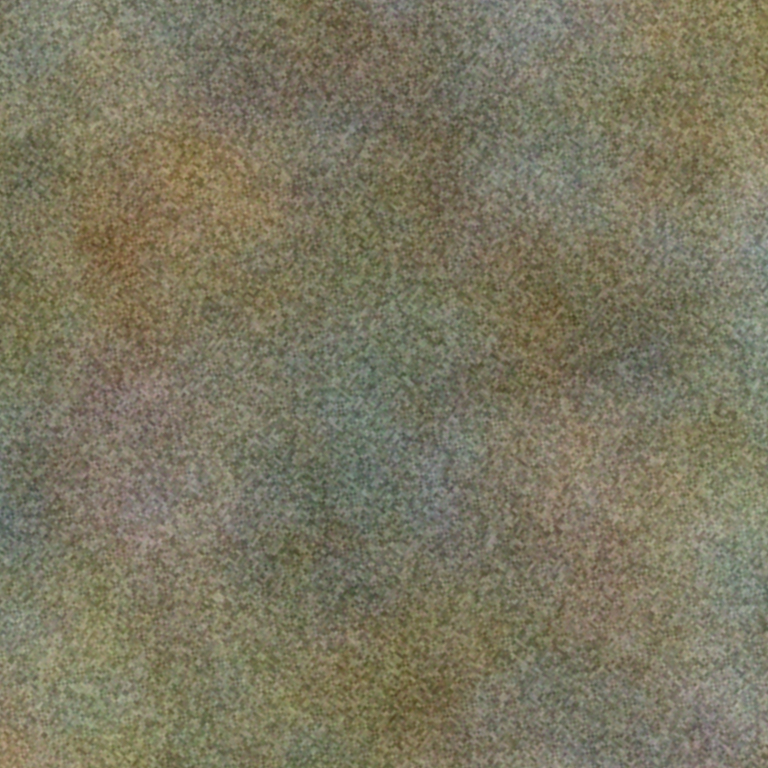
Reproduce this texture procedurally as a Shadertoy shader.

```glsl
const vec3 BASE_COLOR = vec3(0.499, 0.482, 0.395);
const vec3 TONE_SHIFT = vec3(0.25, 0.26, 0.25);    // dark to light
const vec3 WARM_SHIFT = vec3(0.06, -0.02, -0.25);  // slate to ochre
const vec3 RUST_SHIFT = vec3(0.09, -0.06, -0.03);  // moss to rust
const float CLOUD_SCALE = 3.8;
const int CLOUD_OCTAVES = 6;
const float CLOUD_GAIN = 0.66;
const float FINE_GRAIN_SCALE = 270.0;
const float COARSE_GRAIN_SCALE = 180.0;
const float GRAIN_CONTRAST = 0.235;
const float GRAIN_TINT = 0.05;
const mat2 OCTAVE_TURN = mat2(0.8, 0.6, -0.6, 0.8);

// Three independent random values per lattice point
vec3 hash3(vec2 p) {
    vec3 q = fract(p.xyx * vec3(0.1031, 0.1030, 0.0973));
    q += dot(q, q.yxz + 33.33);
    return fract((q.xxy + q.yzz) * q.zyx);
}

// Smooth value noise in three channels, centred on zero
vec3 noise3(vec2 p) {
    vec2 cell = floor(p);
    vec2 f = fract(p);
    f = f * f * (3.0 - 2.0 * f);
    vec3 low = mix(hash3(cell), hash3(cell + vec2(1.0, 0.0)), f.x);
    vec3 high = mix(hash3(cell + vec2(0.0, 1.0)), hash3(cell + 1.0), f.x);
    return mix(low, high, f.y) - 0.5;
}

// Layered noise: x is tone, y is warmth, z is rust
vec3 clouds(vec2 p) {
    vec3 sum = vec3(0.0);
    float weight = 1.0;
    float total = 0.0;
    for (int i = 0; i < CLOUD_OCTAVES; i++) {
        sum += weight * noise3(p);
        total += weight * weight;
        weight *= CLOUD_GAIN;
        p = OCTAVE_TURN * p * 2.03 + vec2(17.3, 41.7);
    }
    return 0.62 * sum / sqrt(total);
}

// Two turned lattices hide the grid in the grain
vec3 grain(vec2 p) {
    vec3 fine = noise3(OCTAVE_TURN * p * FINE_GRAIN_SCALE + 371.0);
    vec3 coarse = noise3(p * OCTAVE_TURN * COARSE_GRAIN_SCALE + 293.0);
    return 0.75 * fine + 0.55 * coarse;
}

void mainImage(out vec4 fragColor, in vec2 fragCoord) {
    vec2 uv = fragCoord / iResolution.y;

    // Broad mineral stains
    vec3 stain = clouds(uv * CLOUD_SCALE + vec2(5.2, 8.6));
    vec3 color = BASE_COLOR + stain.x * TONE_SHIFT
               + stain.y * WARM_SHIFT + stain.z * RUST_SHIFT;

    // Sandy grain, mostly in brightness with a slight tint
    vec3 speck = grain(uv);
    color += speck.x * GRAIN_CONTRAST;
    color += GRAIN_TINT * vec3(speck.y, -0.5 * (speck.y + speck.z), speck.z);

    fragColor = vec4(clamp(color, 0.0, 1.0), 1.0);
}
```
